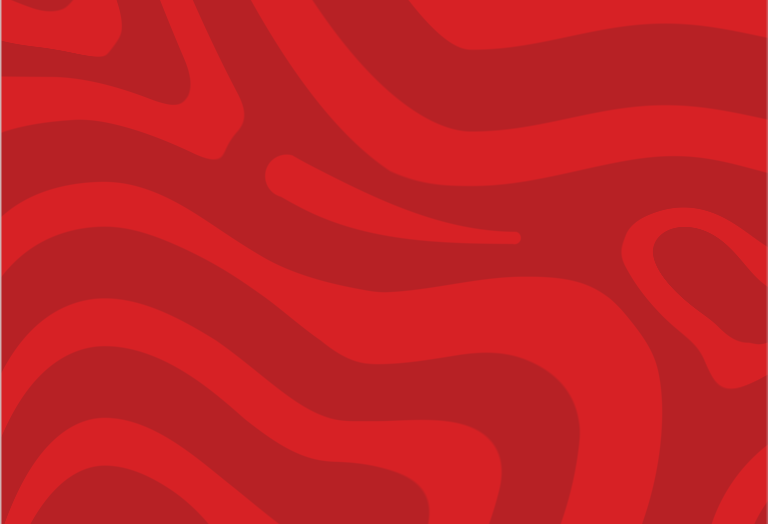
This background is drawn by a WebGL 1 fragment shader. Its source:

```glsl
precision highp float;
uniform vec2 u_resolution;

#define DARK_RED vec3(0.717, 0.130, 0.147)
#define BRIGHT_RED vec3(0.845, 0.130, 0.147)
#define MARGIN_PALE vec3(0.82, 0.70, 0.70)
#define MARGIN_WIDTH 0.0028
#define BAND_HALF_WIDTH 0.2
#define BAND_SWELL 0.12
#define LOWER_PERIOD 0.228
#define UPPER_PERIOD 0.26
#define CORNER_PERIOD 0.19
#define LOOP_DEPTH 0.55

float smoothMin(float a, float b, float k) {
  float h = max(k - abs(a - b), 0.0);
  return min(a, b) - h * h / (4.0 * k);
}

float smoothMax(float a, float b, float k) {
  return -smoothMin(-a, -b, k);
}

// Each field is a band index: bands are centred on whole numbers.

// Rolling hills on the left that bend down into nested arches.
float lowerField(vec2 p) {
  float leftSide = max(0.2 - p.x, 0.0);
  float slopeStart = 0.2 - 0.5 * max(0.35 - p.y, 0.0);
  float slopeEnd = 0.74 - 0.43 * max(p.y - 0.65, 0.0);
  float drop = 0.235 - 0.18 * max(p.y - 0.8, 0.0);
  float wave = 0.387 + drop * smoothstep(slopeStart, slopeEnd, p.x)
             - 0.03 * smoothstep(0.72, 1.0, p.x)
             + 6.5 * (p.y - 0.15) * leftSide * leftSide;
  float depth = p.y - wave;
  float hill = depth / (depth < 0.0 ? 0.2 : LOWER_PERIOD);

  float bend = p.y - 0.78;
  float inset = 1.2 - 0.8 * bend * bend - p.x;
  float arch = min(inset / 0.285, inset / 0.2);

  float index = 2.0 + smoothMin(hill, arch, 0.8);
  return index - 0.42 * (1.0 - smoothstep(0.45, 0.8, index));
}

// Sweeps falling steeply from the top and levelling out to the right.
float upperField(vec2 p) {
  float leftSide = max(0.9 - p.x, 0.0);
  float sweep = 0.278 + 0.025 * cos(8.5 * max(p.x - 0.9, 0.0))
              - 2.13 * leftSide * leftSide;
  float rise = sweep - p.y;
  float stretch = sqrt(leftSide * leftSide + 0.004) - 0.0632;
  float period = UPPER_PERIOD + 1.1 * stretch;
  return 2.0 + rise / (rise < 0.0 ? min(period, 0.375) : period);
}

// Rings around a point beyond the lower right corner.
float cornerField(vec2 p) {
  return 2.0 + (0.28 - length(p - vec2(1.66, 1.1))) / CORNER_PERIOD;
}

// Signed distance to a bowed drop, tapering to the right.
float dropDistance(vec2 p) {
  vec2 head = vec2(0.547, 0.336);
  vec2 chord = vec2(0.435, 0.118);
  float t = clamp(dot(p - head, chord) / dot(chord, chord), 0.0, 1.0);
  vec2 bow = 0.12 * t * (1.0 - t) * vec2(-0.26, 0.965);
  float radius = mix(0.041, 0.012, smoothstep(0.1, 1.0, t));
  return length(p - head - chord * t - bow) - radius;
}

void main() {
  // Height is one unit, with y measured downwards from the top.
  vec2 p = gl_FragCoord.xy / u_resolution.y;
  p.y = 1.0 - p.y;
  float pixel = 1.0 / u_resolution.y;

  // Join the families of bands; a valley remains between them.
  float lower = lowerField(p);
  float index = smoothMax(lower, upperField(p), 0.42);
  index = smoothMax(index, cornerField(p), 0.5);

  // Deepen the valley into a single closed loop on the right.
  vec2 toLoop = (p - vec2(1.31, 0.5)) * vec2(1.1, 1.0);
  index -= LOOP_DEPTH * exp(-dot(toLoop, toLoop) / 0.014);
  float loopIndex = max(index - 0.4 * max(1.2 - index, 0.0), 0.4);
  index = mix(index, loopIndex, step(1.1, p.x));

  // Keep a dark margin around the drop.
  float drop = dropDistance(p);
  index = smoothMax(index, 1.5 - 3.5 * drop, 0.2);

  // Bands; the outermost arch narrows on the slope, then widens.
  float onArch = 1.0 - smoothstep(0.4, 0.8, abs(lower - 2.0));
  float swell = BAND_SWELL * smoothstep(0.5, 0.7, p.x)
              - 0.035 * exp(-100.0 * (p.x - 0.45) * (p.x - 0.45));
  float halfWidth = BAND_HALF_WIDTH + swell * onArch;
  float offset = abs(fract(index + 0.5) - 0.5);
  float edge = 4.5 * pixel;
  float band = 1.0 - smoothstep(-edge, edge, offset - halfWidth);

  float dropMask = 1.0 - smoothstep(-pixel, pixel, drop);
  vec3 color = mix(DARK_RED, BRIGHT_RED, max(band, dropMask));

  // Hairline margins: pale on the left, fainter on the right.
  float fromRight = u_resolution.x / u_resolution.y - p.x;
  float leftMargin = clamp((MARGIN_WIDTH - p.x) / pixel + 0.5, 0.0, 1.0);
  float rightMargin = clamp((MARGIN_WIDTH - fromRight) / pixel + 0.5, 0.0, 1.0);
  color = mix(color, MARGIN_PALE, max(leftMargin, 0.35 * rightMargin));
  gl_FragColor = vec4(color, 1.0);
}
```
